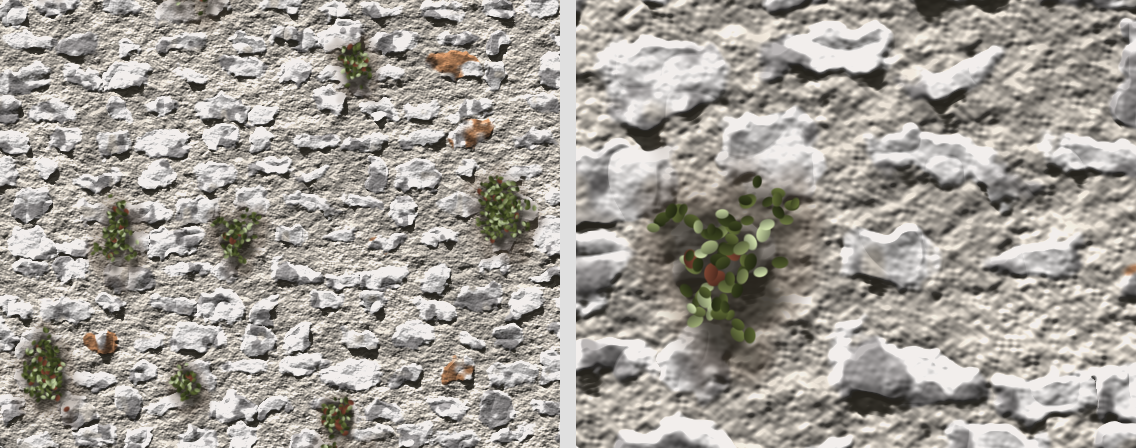
Left, the full canvas; right, a detail of the centre.
Give the GLSL for this texture, as a WebGL 2 fragment shader.

```glsl
#version 300 es
precision highp float;
// Sunlit rubble wall: pale flints in rough mortar, with tufts of leafy weeds.
uniform vec2 u_resolution;
out vec4 fragColor;
const vec2 STONE_CELL = vec2(0.118, 0.074);   // spacing along and between courses
const vec2 PLANT_CELL = vec2(0.34, 0.31);
const float LEAF_CELL = 0.0098;
const vec2 SUN = vec2(-0.36, 0.93);           // direction towards the light
const float SUN_SLOPE = 0.74;                 // lower gives longer shadows
const float RELIEF_GAIN = 0.46;
const float GRIT_HEIGHT = 0.0165;
const vec3 MORTAR = vec3(0.67, 0.645, 0.61);
const vec3 FLINT = vec3(0.95, 0.94, 0.935);
const vec3 FLINT_CORE = vec3(0.38, 0.37, 0.37);
const vec3 RUST = vec3(0.66, 0.48, 0.34);
const vec3 SHADOW = vec3(0.14, 0.13, 0.105);
const vec3 STEMS = vec3(0.36, 0.29, 0.23);
const vec3 LEAF_DARK = vec3(0.17, 0.20, 0.09);
const vec3 LEAF_MID = vec3(0.32, 0.36, 0.18);
const vec3 LEAF_LIGHT = vec3(0.68, 0.73, 0.56);
const vec3 LEAF_RED = vec3(0.40, 0.22, 0.16);

vec2 hash2(vec2 p) {
  vec3 q = fract(p.xyx * vec3(0.1031, 0.1030, 0.0973));
  q += dot(q, q.yzx + 33.33);
  return fract((q.xx + q.yz) * q.zy);
}
float noise(vec2 p) {
  vec2 i = floor(p), f = fract(p), e = vec2(0, 1);
  f = f * f * (3.0 - 2.0 * f);
  return mix(mix(hash2(i).x, hash2(i + e.yx).x, f.x),
             mix(hash2(i + e.xy).x, hash2(i + e.yy).x, f.x), f.y);
}
vec2 noise2(vec2 p) { return vec2(noise(p), noise(p + 47.3)) - 0.5; }

// Nearest stone: depth inside its outline, its id, its local height.
vec4 stoneAt(vec2 p) {
  vec2 q = p + 0.026 * noise2(p * 17.0) + 0.017 * noise2(p * 46.0 + 9.0) + 0.008 * noise2(p * 115.0);
  q.y += 0.03 * noise(vec2(p.x * 3.0, 2.5));
  vec4 best = vec4(-1.0, 0.0, 0.0, 0.0);
  float baseRow = floor(q.y / STONE_CELL.y);
  for (float j = -1.0; j <= 1.0; j++) {
    float row = baseRow + j, shift = hash2(vec2(row, 7.0)).x;
    float baseCol = floor(q.x / STONE_CELL.x - shift);
    for (float i = -1.0; i <= 1.0; i++) {
      vec2 id = vec2(baseCol + i, row), a = hash2(id), b = hash2(id + 71.0);
      vec2 center = (id + vec2(shift, 0.0) + 0.5 + 0.36 * (a - 0.5)) * STONE_CELL;
      vec2 extent = STONE_CELL * mix(vec2(0.24, 0.22), vec2(0.56, 0.5), b);
      vec2 d = q - center;
      d.y += d.x * (a.x - 0.5) * 0.4;
      d /= extent;
      float depth = (1.0 - pow(dot(pow(abs(d), vec2(2.6)), vec2(1.0)), 0.385)) * extent.y;
      if (depth > best.x) best = vec4(depth, id, d.y);
    }
  }
  return best;
}
float relief(vec2 p, vec4 stone) {
  float rough = 0.0, amp = GRIT_HEIGHT;
  vec2 q = p * vec2(28.0, 35.0);
  for (int k = 0; k < 4; k++) {
    rough += amp * noise(q);
    q = mat2(0.96, 0.28, -0.28, 0.96) * q * 2.05 + 11.7;
    amp *= 0.62;
  }
  float facets = abs(noise(p * 26.0 + stone.yz * 13.0) - 0.5);
  float face = 0.0145 + 0.034 * facets + 0.45 * rough;
  return mix(rough, face, smoothstep(0.0, 0.009, stone.x));
}
float reliefAt(vec2 p) { return relief(p, stoneAt(p)); }

// Positive inside a tuft, rising to about one at its heart.
float tuft(vec2 p) {
  float best = -2.0;
  for (int n = 0; n < 9; n++) {
    vec2 id = floor(p / PLANT_CELL) + vec2(n % 3, n / 3) - 1.0;
    vec2 a = hash2(id + 23.0), b = hash2(id + 5.0);
    if (b.y > 0.72) continue;
    vec2 center = (id + 0.5 + 0.6 * (a - 0.5)) * PLANT_CELL;
    vec2 extent = mix(vec2(0.034, 0.04), vec2(0.088, 0.12), b.x);
    best = max(best, 1.0 - length((p - center) / extent));
  }
  return best + 0.6 * (noise(p * 19.0) - 0.5) + 0.5 * (noise(p * 48.0) - 0.5);
}
vec3 addLeaves(vec3 color, vec2 p, float px) {
  for (int n = 0; n < 18; n++) {
    float layer = float(n / 9);
    vec2 id = floor(p / LEAF_CELL + 0.5 * layer) + vec2(n % 3, (n / 3) % 3) - 1.0;
    vec2 a = hash2(id + 131.0 * layer), b = hash2(id + 57.0 + 131.0 * layer);
    vec2 center = (id + 0.5 - 0.5 * layer + 0.8 * (a - 0.5)) * LEAF_CELL;
    if (tuft(center) < 0.02 + 0.8 * b.y) continue;
    float c = cos(6.283 * a.x), s = sin(6.283 * a.x), size = mix(0.003, 0.0052, a.y);
    vec2 d = mat2(c, -s, s, c) * (p - center) / (size * vec2(1.4, 1.0));
    vec3 leaf = mix(LEAF_DARK, LEAF_MID, smoothstep(0.1, 0.6, b.x));
    leaf = mix(leaf, LEAF_LIGHT, smoothstep(0.66, 0.95, b.x));
    if (a.y > 0.92) leaf = LEAF_RED;
    color = mix(color, leaf * (1.0 + 0.25 * d.y), smoothstep(px, -px, (length(d) - 1.0) * size));
  }
  return color;
}
void main() {
  vec2 p = gl_FragCoord.xy / u_resolution.y;
  // Stone and mortar colour
  vec4 stone = stoneAt(p);
  vec2 kind = hash2(stone.yz + 19.0);
  float blotch = 0.65 * noise(p * 30.0 + stone.yz * 5.0) + 0.35 * noise(p * 85.0);
  float core = smoothstep(0.5, 0.68, blotch - 0.13 * stone.w);
  vec3 flint = mix(FLINT * mix(0.78, 1.04, kind.x), FLINT_CORE, 0.8 * core);
  if (kind.y > 0.965) flint *= mix(RUST, vec3(1.0), smoothstep(0.4, 0.65, noise(p * 40.0)));
  vec3 mortar = MORTAR * (0.8 + 0.25 * noise(p * 9.0) + 0.16 * noise(p * 60.0));
  float bare = smoothstep(0.1, 0.35, noise(p * 36.0 + 5.0) + 0.3 * kind.x);
  vec3 color = mix(mortar, flint, smoothstep(0.0, 0.004, stone.x) * bare);
  // Raking light and cast shadows
  float h = relief(p, stone), reach = 0.0027, blocked = 0.0;
  float slope = (h - reliefAt(p + SUN * reach)) / reach;
  for (float t = 0.004; t < 0.025; t += 0.004)
    blocked = max(blocked, reliefAt(p + SUN * t) - h - t * SUN_SLOPE);
  color *= clamp(1.0 + RELIEF_GAIN * slope, 0.35, 1.5);
  color = mix(min(color, vec3(0.95, 0.935, 0.925)), SHADOW, 0.9 * smoothstep(0.0, 0.006, blocked));
  // Weeds, with the shade they throw on the wall
  float shade = max(tuft(p), tuft(p + SUN * 0.02));
  color = mix(color, STEMS, 0.3 * smoothstep(-0.4, 0.1, shade));
  color = mix(color, SHADOW, 0.75 * smoothstep(0.02, 0.5, shade));
  fragColor = vec4(addLeaves(color, p, 1.0 / u_resolution.y), 1.0);
}
```
